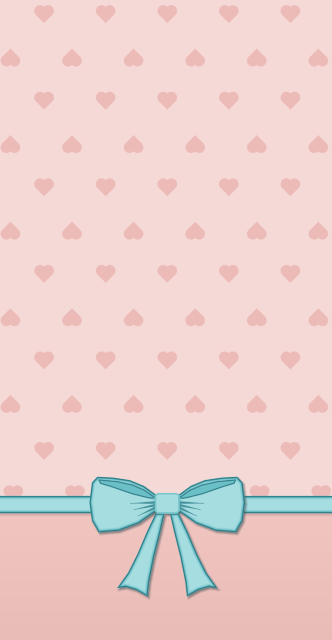
Reproduce this pattern procedurally as a WebGL 2 fragment shader.

```glsl
#version 300 es
precision highp float;

uniform vec2 u_resolution;
out vec4 fragColor;

const float HEIGHT = 7.68;
const vec3 BLUSH = vec3(0.96, 0.852, 0.838);
const vec3 ROSE = vec3(0.925, 0.735, 0.72);
const vec3 AQUA = vec3(0.65, 0.865, 0.88);
const vec3 TEAL = vec3(0.42, 0.75, 0.78);
const vec3 INK = vec3(0.19, 0.50, 0.54);

// Half outlines, mirrored about the knot
const vec2 LOOP[12] = vec2[](
    vec2(.13, 1.74), vec2(.28, 1.85), vec2(.45, 1.92), vec2(.65, 1.95),
    vec2(.84, 1.96), vec2(.905, 1.89), vec2(.935, 1.65), vec2(.905, 1.43),
    vec2(.825, 1.29), vec2(.58, 1.31), vec2(.34, 1.40), vec2(.13, 1.55));
const vec2 TAIL[12] = vec2[](
    vec2(.03, 1.52), vec2(.14, 1.52), vec2(.245, 1.30), vec2(.36, 1.03),
    vec2(.47, .81), vec2(.605, .62), vec2(.50, .635), vec2(.38, .60),
    vec2(.235, .52), vec2(.215, .70), vec2(.155, 1.0), vec2(.085, 1.28));
const vec2 OPENING[12] = vec2[](
    vec2(.15, 1.71), vec2(.28, 1.80), vec2(.42, 1.86), vec2(.60, 1.90),
    vec2(.82, 1.92), vec2(.80, 1.88), vec2(.68, 1.845), vec2(.55, 1.80),
    vec2(.42, 1.755), vec2(.32, 1.73), vec2(.24, 1.71), vec2(.18, 1.70));

float cover(float d, float blur) {
    return 1.0 - smoothstep(-blur, blur, d);
}

float segment(vec2 p, vec2 a, vec2 b) {
    vec2 ab = b - a;
    return length(p - a - ab * clamp(dot(p - a, ab) / dot(ab, ab), 0.0, 1.0));
}

float polygon(vec2 p, vec2 v[12]) {
    float d = 1e5, side = 1.0;
    for (int i = 0; i < 12; i++) {
        vec2 a = v[i], b = v[(i + 11) % 12];
        d = min(d, segment(p, a, b));
        if ((a.y > p.y) != (b.y > p.y) &&
            p.x < (b.x - a.x) * (p.y - a.y) / (b.y - a.y) + a.x) side = -side;
    }
    return d * side;
}

float roundBox(vec2 p, vec2 halfSize, float r) {
    vec2 e = abs(p) - halfSize + r;
    return length(max(e, 0.0)) + min(max(e.x, e.y), 0.0) - r;
}

// Unit heart with its tip at the origin
float heart(vec2 p) {
    p.x = abs(p.x);
    if (p.x + p.y > 1.0) return length(p - vec2(0.25, 0.75)) - 0.3536;
    float edge = min(length(p - vec2(0.0, 1.0)), length(p - 0.5 * max(p.x + p.y, 0.0)));
    return edge * sign(p.x - p.y);
}

// Staggered rows alternate upright and inverted
float heartRows(vec2 p) {
    float row = round((7.51 - p.y) / 0.5195);
    float odd = mod(row, 2.0);
    float y = p.y - 7.51 + row * 0.5195 + 0.047 * step(9.5, row);
    float x = p.x - odd * 0.335 - 0.035 * step(10.5, row);
    x -= 0.739 * round(x / 0.739);
    if (odd > 0.5 && row < 10.5) y = -y;
    return heart(vec2(x, y) / 0.195 + vec2(0.0, 0.55)) * 0.195;
}

float bow(vec2 q) {
    float knot = roundBox(q - vec2(0.0, 1.64), vec2(0.15, 0.125), 0.05);
    return min(knot, min(polygon(q, LOOP), polygon(q, TAIL)));
}

// Filled satin piece with a bevel and a dark rim
vec3 satin(vec3 col, float d, float px) {
    vec3 fill = mix(TEAL, AQUA, smoothstep(0.015, 0.05, -d));
    fill = mix(fill, INK, cover(abs(d + 0.008) - 0.009, px));
    return mix(col, fill, cover(d, px));
}

void main() {
    float px = 0.7 * HEIGHT / u_resolution.y;
    vec2 p = (gl_FragCoord.xy - vec2(0.5 * u_resolution.x, 0.0)) / u_resolution.y * HEIGHT;
    p.x -= 0.015;
    vec2 q = vec2(abs(p.x), p.y);

    // Paper and lower panel
    vec3 col = mix(BLUSH, ROSE, cover(heartRows(p), px));
    vec3 panel = mix(vec3(0.915, 0.735, 0.715), vec3(0.94, 0.77, 0.75), p.y / 1.52);
    col = mix(col, panel, cover(p.y - 1.53, px));

    // Band
    float band = abs(p.y - 1.625) - 0.105;
    col *= 1.0 - 0.18 * cover(abs(p.y - 1.605) - 0.105, 0.03);
    col = satin(col, band, px);

    // Bow and its shadow
    vec2 s = p - vec2(0.018, -0.022);
    col = mix(col, vec3(0.30, 0.34, 0.36), 0.65 * cover(bow(vec2(abs(s.x), s.y)), 0.025));
    col = satin(col, polygon(q, TAIL), px);
    col = satin(col, polygon(q, LOOP), px);
    float inner = polygon(q, OPENING);
    col = mix(col, TEAL, cover(inner, px));
    col = mix(col, INK, cover(abs(inner) - 0.007, px));

    // Creases fan out from the knot
    for (int i = 0; i < 3; i++) {
        float k = float(i);
        vec2 tip = vec2(0.44 - 0.045 * k, 1.64 - 0.075 * k);
        float crease = segment(q, vec2(0.14, 1.65 - 0.03 * k), tip);
        float width = mix(0.014, 0.003, smoothstep(0.14, tip.x, q.x));
        col = mix(col, INK, 0.8 * cover(crease - width, px));
    }
    float knot = roundBox(q - vec2(0.0, 1.64), vec2(0.15, 0.125), 0.05);
    vec3 knotCol = mix(AQUA, TEAL, 0.75 * cover(abs(knot + 0.01) - 0.01, px));
    col = mix(col, knotCol, cover(knot, px));

    fragColor = vec4(col, 1.0);
}
```
